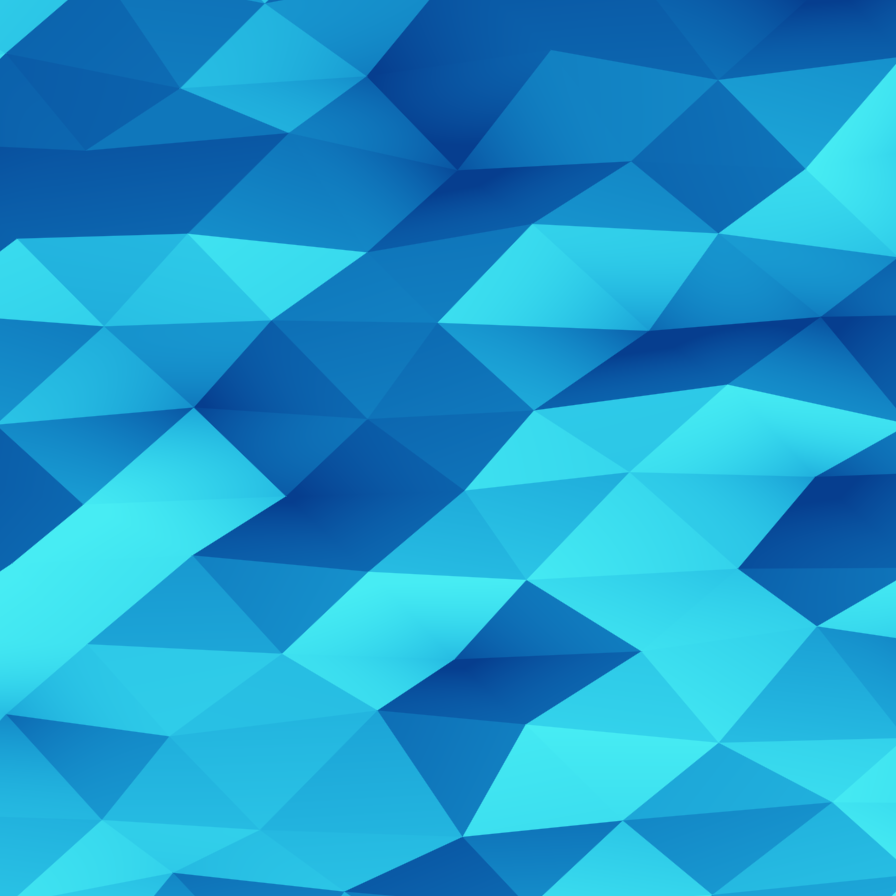
This background is drawn by a Shadertoy shader. Its source:

```glsl
// Low-poly relief in blue and cyan: a jittered lattice of wide, flat triangles.
// Each vertex has a random height; each facet is shaded by its slope, with soft
// shadow around low vertices. Facets blend by edge distance for smooth borders.

vec3 hash3(vec2 p) {
    vec3 q = fract(p.xyx * vec3(0.1031, 0.1030, 0.0973) + 0.37);
    q += dot(q, q.yxz + 33.33);
    return fract((q.xxy + q.yzz) * q.zyx);
}

float cross2(vec2 a, vec2 b) {
    return a.x * b.y - a.y * b.x;
}

// xy: position on the canvas, z: height of the relief
vec3 meshVertex(vec2 id) {
    vec3 rnd = hash3(id + 57.0);
    vec2 jitter = (rnd.xy - 0.5) * vec2(0.040, 0.054);
    return vec3(vec2(id.x + 0.5 * id.y, id.y) * vec2(0.202, 0.092) + jitter, rnd.z);
}

// Deep blue at 0 to bright cyan at 1
vec3 ramp(float t) {
    t = clamp(t, -0.08, 1.08);
    return vec3(0.03 + 0.09 * t + 0.12 * t * t * t,
                0.29 + 0.59 * t,
                0.60 + 0.50 * t - 0.16 * t * t);
}

// Light falls along the falling diagonal, so rising diagonals contrast most
float slopeLight(float rise, float run) {
    return 0.42 * rise - 0.52 * run;
}

// Adds one counter-clockwise facet: rgb is weighted colour, a is coverage
void addFacet(inout vec4 sum, vec2 p, vec3 a, vec3 b, vec3 c, float slope, float tint) {
    vec2 ab = b.xy - a.xy, bc = c.xy - b.xy, ca = a.xy - c.xy;
    vec3 side = vec3(cross2(bc, p - b.xy), cross2(ca, p - c.xy), cross2(ab, p - a.xy));
    vec3 dist = side / vec3(length(bc), length(ca), length(ab));
    float inside = min(dist.x, min(dist.y, dist.z));
    float cover = clamp(inside * iResolution.y / 1.3 + 0.5, 0.0, 1.0);
    if (cover <= 0.0) return;

    // Slope light, darker toward the top, with contrast raised in the middle tones
    vec3 bary = clamp(side / cross2(ab, -ca), 0.0, 1.0);
    vec3 height = vec3(a.z, b.z, c.z);
    float light = mix(0.74, 0.34, p.y) + slope + 0.10 * (tint - 0.5);
    light = 0.12 + 0.90 * smoothstep(0.20, 0.92, light);

    // Gradients from the corners: glow on peaks, shadow in hollows
    light += 0.18 * dot(bary, height - 0.5);
    light -= 0.32 * dot(bary * bary, smoothstep(0.25, 0.0, height));
    sum += vec4(ramp(light), 1.0) * cover;
}

void mainImage(out vec4 fragColor, in vec2 fragCoord) {
    vec2 p = fragCoord / iResolution.y;
    vec2 grid = p / vec2(0.202, 0.092);
    vec2 cell = floor(vec2(grid.x - 0.5 * grid.y, grid.y));
    vec4 sum = vec4(0.0);

    // Two facets per sheared cell, over the neighbourhood reached by the jitter
    for (int j = -1; j <= 1; j++) {
        for (int i = -1; i <= 1; i++) {
            vec2 id = cell + vec2(i, j);
            vec3 a = meshVertex(id);
            vec3 b = meshVertex(id + vec2(1.0, 0.0));
            vec3 c = meshVertex(id + vec2(0.0, 1.0));
            vec3 d = meshVertex(id + vec2(1.0, 1.0));
            vec3 tint = hash3(id + 311.0);
            float slopeUp = slopeLight(c.z - 0.5 * (a.z + b.z), b.z - a.z);
            float slopeDown = slopeLight(0.5 * (c.z + d.z) - b.z, d.z - c.z);
            addFacet(sum, p, a, b, c, slopeUp, tint.x);
            addFacet(sum, p, b, d, c, slopeDown, tint.y);
        }
    }
    fragColor = vec4(sum.rgb / max(sum.a, 0.0001), 1.0);
}
```
